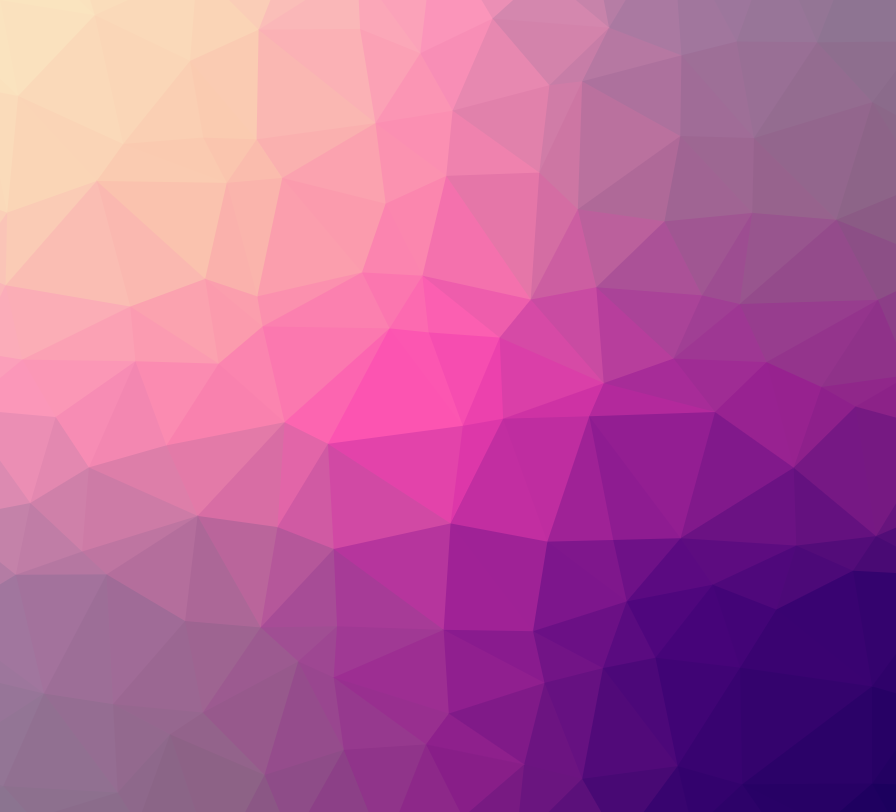
Reproduce this background procedurally as a WebGL 1 fragment shader.

```glsl
precision highp float;
// Low-poly gradient: a jittered grid of points is joined into flat triangles.
// Each takes the mean of one five-stop ramp read across and down the canvas,
// so cream and navy meet hot pink along one diagonal and mauve along the other.

uniform vec2 u_resolution;

const vec2 GRID = vec2(11.0, 10.0);

float cross2(vec2 a, vec2 b) {
  return a.x * b.y - a.y * b.x;
}

// Grid point moved at random within its own cell
vec2 meshPoint(vec2 id) {
  vec2 h = vec2(dot(id, vec2(127.1, 311.7)), dot(id, vec2(269.5, 183.3)));
  return id + 0.8 * fract(sin(h) * 43758.5);
}

// Cream, blush, hot pink, violet, navy
vec3 ramp(float t) {
  float s = clamp(t, 0.0, 1.0) * 4.0;
  vec3 c = mix(vec3(0.98, 0.91, 0.76), vec3(0.98, 0.76, 0.67), min(s, 1.0));
  c = mix(c, vec3(0.99, 0.26, 0.70), clamp(s - 1.0, 0.0, 1.0));
  c = mix(c, vec3(0.30, 0.02, 0.49), clamp(s - 2.0, 0.0, 1.0));
  return mix(c, vec3(0.11, 0.00, 0.37), clamp(s - 3.0, 0.0, 1.0));
}

// Signed distance to the line a-b, positive on the inner side
float edgeDistance(vec2 p, vec2 a, vec2 b) {
  return cross2(b - a, p - a) / length(b - a);
}

// Flat facet colour weighted by its smooth coverage
vec4 facet(vec2 p, vec2 a, vec2 b, vec2 c, float pixel) {
  float inside = min(edgeDistance(p, a, b),
                     min(edgeDistance(p, b, c), edgeDistance(p, c, a)));
  float coverage = clamp(inside / pixel + 0.5, 0.0, 1.0);
  vec2 centre = (a + b + c) / (3.0 * GRID);
  return vec4(0.5 * (ramp(centre.x) + ramp(centre.y)), 1.0) * coverage;
}

void main() {
  vec2 uv = gl_FragCoord.xy / u_resolution;
  vec2 p = vec2(uv.x, 1.0 - uv.y) * GRID;
  float pixel = GRID.x / u_resolution.x;
  vec4 sum = vec4(0.0);

  // Only these four quads can reach the current cell
  for (int j = -1; j <= 0; j++) {
    for (int i = -1; i <= 0; i++) {
      vec2 id = floor(p) + vec2(float(i), float(j));
      vec2 a = meshPoint(id);
      vec2 b = meshPoint(id + vec2(1.0, 0.0));
      vec2 c = meshPoint(id + vec2(1.0, 1.0));
      vec2 d = meshPoint(id + vec2(0.0, 1.0));

      // Delaunay split: the sign of sin(A + C) picks the diagonal
      float sinSum = cross2(b - a, d - a) * dot(d - c, b - c)
                   + dot(b - a, d - a) * cross2(d - c, b - c);
      if (sinSum < 0.0) {
        sum += facet(p, a, b, c, pixel) + facet(p, a, c, d, pixel);
      } else {
        sum += facet(p, a, b, d, pixel) + facet(p, b, c, d, pixel);
      }
    }
  }

  gl_FragColor = vec4(sum.rgb / max(sum.a, 0.001), 1.0);
}
```
